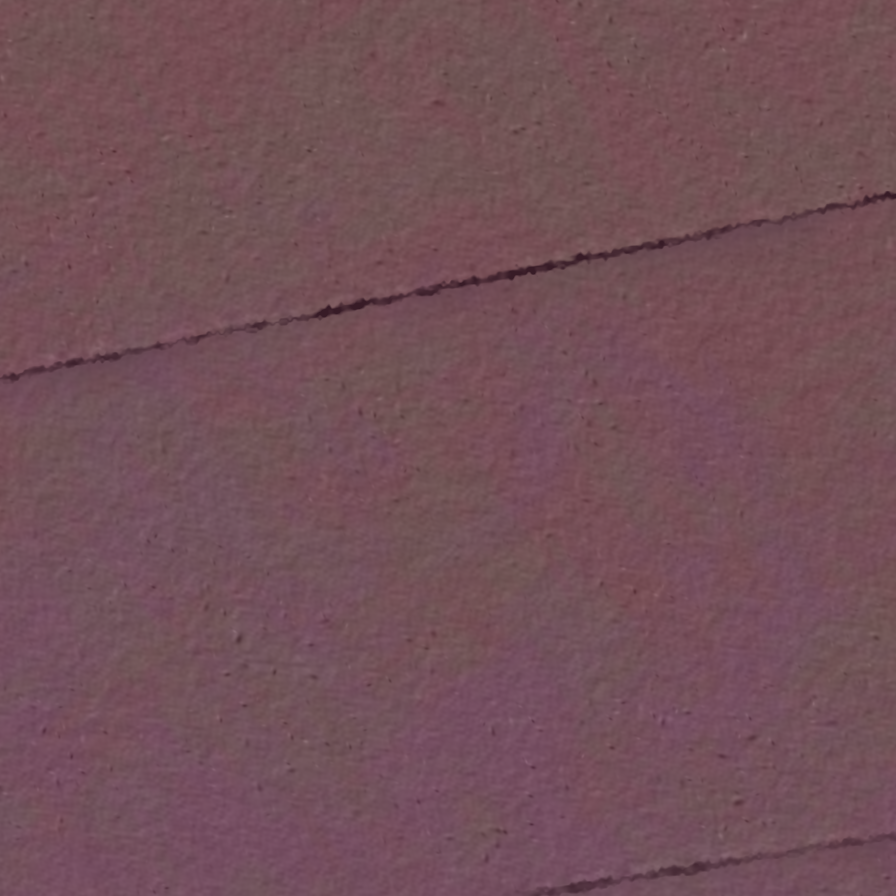
This texture is drawn by a WebGL 1 fragment shader. Its source:

```glsl
precision highp float;
// Dusky rose plaster or board crossed by two slanted, ragged dark seams.
// Soft colour blotches come from warped layered sines and smooth noise, the
// surface from embossed grain, and the pits and chips from cellular scatter.

uniform vec2 u_resolution;

const vec3 OLIVE = vec3(0.440, 0.334, 0.332);
const vec3 ROSE  = vec3(0.466, 0.306, 0.332);
const vec3 MAUVE = vec3(0.445, 0.326, 0.368);
const vec3 PLUM  = vec3(0.460, 0.306, 0.382);
const vec3 SEAM  = vec3(0.215, 0.105, 0.150);
const vec3 SHADE = vec3(0.385, 0.262, 0.315);

const float GRAIN_SCALE = 120.0;   // grains across the canvas
const float GRAIN_DEPTH = 0.085;
const float FLECK_SCALE = 55.0;    // fleck cells across the canvas
const float FLECK_SHARE = 0.42;
const float FLECK_DEPTH = 0.095;
const float SEAM_HALF_WIDTH = 0.0040;
const float SEAM_SOFTNESS = 0.0026;

// Each seam: height at the left edge, slope, left end, strength
const vec4 UPPER_SEAM = vec4(0.577, 0.205, -1.0, 1.0);
const vec4 LOWER_SEAM = vec4(-0.095, 0.163, 0.55, 0.60);

float hash(vec2 p) {
  vec3 q = fract(vec3(p.xyx) * 0.1031);
  q += dot(q, q.yzx + 33.33);
  return fract((q.x + q.y) * q.z);
}

float noise(vec2 p) {
  vec2 i = floor(p), f = fract(p);
  f = f * f * (3.0 - 2.0 * f);
  return mix(mix(hash(i), hash(i + vec2(1.0, 0.0)), f.x),
             mix(hash(i + vec2(0.0, 1.0)), hash(i + 1.0), f.x), f.y);
}

vec2 rotate(vec2 p, float a) {
  float c = cos(a), s = sin(a);
  return vec2(c * p.x - s * p.y, s * p.x + c * p.y);
}

// Smooth blotches centred on zero
float blotches(vec2 p) {
  vec2 w = rotate(p, 0.5) + 0.05 * sin(p.yx * 13.0 + vec2(1.3, 4.1));
  float waves = sin(w.x * 9.0 + 2.0 * sin(w.y * 7.0)) * sin(w.y * 11.0 + 1.0);
  return 0.14 * waves + 0.50 * (noise(w * 9.0) - 0.5)
       + 0.50 * (noise(w * 21.0 + 7.0) - 0.5)
       + 0.40 * (noise(w * 47.0 + 3.0) - 0.5);
}

// Height of the fine surface, slightly stretched along a falling diagonal
float surface(vec2 p) {
  vec2 q = rotate(p, 0.6) * vec2(0.8, 1.1) * GRAIN_SCALE;
  return 0.6 * noise(q) + 0.4 * noise(rotate(q, 0.9) * 1.9 + 19.0);
}

// Scattered dents (negative) and chips (positive), each with a lit far side
float flecks(vec2 p) {
  vec2 g = p * FLECK_SCALE, cell = floor(g);
  float sum = 0.0;
  for (int y = -1; y <= 1; y++) {
    for (int x = -1; x <= 1; x++) {
      vec2 c = cell + vec2(float(x), float(y));
      vec2 centre = c + vec2(hash(c + 11.0), hash(c + 37.0));
      float angle = 0.8 + 2.4 * (hash(c + 53.0) - 0.5);
      float size = mix(0.12, 0.30, pow(hash(c + 71.0), 2.0));
      vec2 d = rotate(g - centre, angle) / size;
      vec2 e = rotate(g - centre + vec2(0.20, -0.20), angle) / size;
      float body = exp(-dot(d * d, vec2(0.8, 2.4)));
      float rim = exp(-dot(e * e, vec2(0.8, 2.4)));
      float kind = hash(c + 97.0) < 0.6 ? -1.0 : 0.7;
      float depth = 0.35 + 0.65 * hash(c + 151.0);
      sum += (body - 0.45 * rim) * kind * depth * step(hash(c + 131.0), FLECK_SHARE);
    }
  }
  return sum;
}

// Darkens a broken groove, with a soft stain below and a pale lip above
vec3 drawSeam(vec3 color, vec2 p, vec4 seam) {
  float d = (p.y - seam.x - seam.y * p.x) / sqrt(1.0 + seam.y * seam.y);
  float present = smoothstep(seam.z, seam.z + 0.08, p.x);
  d += 0.0030 * (noise(vec2(p.x * 60.0, seam.x * 40.0)) - 0.5);
  d += 0.0055 * (noise(p * 210.0) - 0.5);

  float stain = exp(-abs(d) / 0.020) * (1.0 - smoothstep(-0.008, 0.006, d));
  float patchy = smoothstep(0.2, 0.8, noise(p * 8.0 + 5.0));
  color = mix(color, SHADE, stain * present * (0.30 + 0.55 * patchy));

  float lip = exp(-pow((d - 0.010) / 0.004, 2.0));
  color += 0.075 * lip * present * (noise(p * 85.0) - 0.25);

  float wear = smoothstep(0.15, 0.80, noise(vec2(p.x * 13.0, seam.x * 9.0)));
  float bite = noise(vec2(p.x * 85.0, seam.x * 23.0));
  float halfWidth = SEAM_HALF_WIDTH * (0.45 + 0.40 * wear + 0.50 * bite);
  float groove = 1.0 - smoothstep(halfWidth - SEAM_SOFTNESS, halfWidth + SEAM_SOFTNESS, abs(d));
  float crumbs = 0.55 + 0.75 * noise(p * vec2(130.0, 170.0) + 3.0);
  float strength = seam.w * (0.40 + 0.40 * wear + 0.35 * bite) * crumbs;
  return mix(color, SEAM, clamp(groove * strength * present, 0.0, 1.0));
}

void main() {
  vec2 p = gl_FragCoord.xy / min(u_resolution.x, u_resolution.y);

  // Warm above, purple towards the lower left
  float rosy = smoothstep(-0.36, 0.34, blotches(p) + 0.10 * (p.x - 0.4));
  float cool = 0.40 - 0.78 * p.y - 0.18 * p.x + 0.8 * blotches(p * 0.9 + 4.7);
  cool = smoothstep(-0.34, 0.46, cool);
  vec3 color = mix(mix(OLIVE, ROSE, rosy), mix(MAUVE, PLUM, rosy), cool);

  // Embossed grain lit from the upper left, then dents and chips
  vec2 toLight = vec2(-0.0026, 0.0030);
  color += GRAIN_DEPTH * (surface(p) - surface(p + toLight));
  color += 0.022 * (noise(p * 70.0 + 31.0) - 0.5);
  float roughness = 0.20 + 1.1 * smoothstep(0.2, 0.9, noise(p * 11.0 + 13.0));
  color += FLECK_DEPTH * roughness * flecks(p);

  color = drawSeam(color, p, UPPER_SEAM);
  color = drawSeam(color, p, LOWER_SEAM);
  gl_FragColor = vec4(color, 1.0);
}
```
